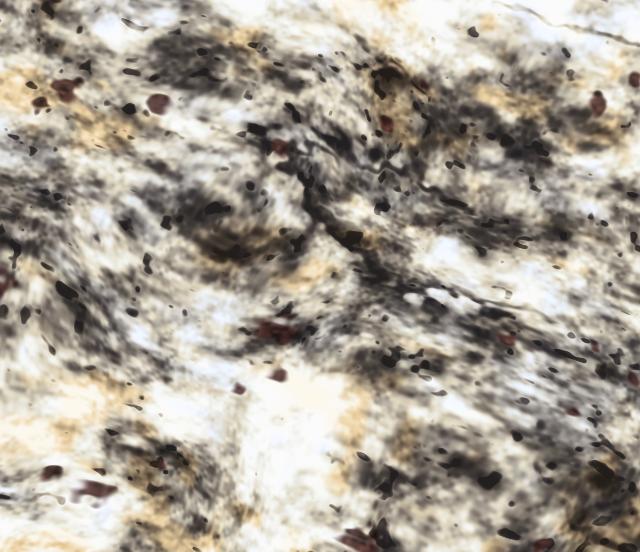
This texture is drawn by a Shadertoy shader. Its source:

```glsl
// Polished granite: cream and white lobes, grey-brown bands, black flecks and thin veins.
// Layers of stretched noise in a gently warped, tilted flow space are summed, equalised to
// a 0..1 tone and sent through a mineral colour ramp; stains and garnets go on top.

const float FLOW_ANGLE = -0.34;     // tilt of the bands, radians
const float WARP_BROAD = 0.019;     // large swirls, in canvas heights
const float WARP_FINE = 0.0035;     // small ripples
const float TONE_GAIN = 0.92;
const float TONE_BIAS = 0.08;
const float FLECK_DEPTH = 1.6;
const float VEIN_DEPTH = 1.5;
const float STAIN_STRENGTH = 0.6;

const vec3 BLACK = vec3(0.13, 0.12, 0.12);
const vec3 CHARCOAL = vec3(0.24, 0.22, 0.21);
const vec3 UMBER = vec3(0.43, 0.40, 0.37);
const vec3 TAUPE = vec3(0.59, 0.55, 0.50);
const vec3 STONE = vec3(0.71, 0.69, 0.64);
const vec3 CREAM = vec3(0.86, 0.82, 0.73);
const vec3 WHITE = vec3(0.93, 0.93, 0.90);
const vec3 QUARTZ = vec3(0.98, 0.985, 0.98);
const vec3 GARNET = vec3(0.25, 0.14, 0.13);
const vec3 OCHRE_TINT = vec3(1.06, 0.92, 0.70);
const vec3 COOL_TINT = vec3(0.97, 0.99, 1.05);

float hash(vec2 p) {
    return fract(sin(dot(p, vec2(127.1, 311.7))) * 43758.5453);
}

// Value noise scaled to zero mean and about unit deviation
float noise(vec2 p) {
    vec2 i = floor(p), f = fract(p);
    f = f * f * (3.0 - 2.0 * f);
    float low = mix(hash(i), hash(i + vec2(1, 0)), f.x);
    float high = mix(hash(i + vec2(0, 1)), hash(i + vec2(1, 1)), f.x);
    return (mix(low, high, f.y) - 0.5) / 0.2145;
}

// Rounded grains, at most one per cell; returns coverage
float grains(vec2 p, float share, float radius) {
    vec2 cell = floor(p);
    float cover = 0.0;
    for (int y = -1; y <= 1; y++)
    for (int x = -1; x <= 1; x++) {
        vec2 c = cell + vec2(x, y);
        vec2 centre = c + vec2(hash(c + 3.1), hash(c + 7.7));
        float size = radius * mix(0.5, 1.0, hash(c + 11.3));
        float present = step(hash(c + 19.9), share);
        float d = length(p - centre) - size;
        cover = max(cover, present * (1.0 - smoothstep(-0.05, 0.05, d)));
    }
    return cover;
}

// Ramp stops sit at the middle of each mineral's share of the area
vec3 mineralRamp(float t) {
    vec3 c = mix(BLACK, CHARCOAL, smoothstep(0.0, 0.055, t));
    c = mix(c, UMBER, clamp((t - 0.055) / 0.125, 0.0, 1.0));
    c = mix(c, TAUPE, clamp((t - 0.18) / 0.15, 0.0, 1.0));
    c = mix(c, STONE, clamp((t - 0.33) / 0.17, 0.0, 1.0));
    c = mix(c, CREAM, clamp((t - 0.50) / 0.18, 0.0, 1.0));
    c = mix(c, WHITE, clamp((t - 0.68) / 0.18, 0.0, 1.0));
    return mix(c, QUARTZ, smoothstep(0.84, 0.97, t));
}

void mainImage(out vec4 fragColor, in vec2 fragCoord) {
    vec2 p = fragCoord / iResolution.y;

    // Flow space: x runs along the bands, y across; swirls grow toward the bottom
    float ca = cos(FLOW_ANGLE), sa = sin(FLOW_ANGLE);
    vec2 q = vec2(ca * p.x + sa * p.y, ca * p.y - sa * p.x) + 5.0;
    float swirl = WARP_BROAD * mix(1.5, 0.75, p.y);
    q += swirl * vec2(noise(q * 2.7), noise(q * 2.7 + 17.0));
    q += WARP_FINE * vec2(noise(q * 13.0 + 31.0), noise(q * 13.0 + 47.0));

    // Base tone: broad lobes down to fine grain, calmer inside the pale lobes
    float broad = noise(q * vec2(4.2, 9.0) + 2.0);
    float medium = noise(q * vec2(10.0, 20.0) + 61.0);
    float small = noise(q * vec2(24.0, 39.0) + 13.0);
    float fine = noise(q * vec2(52.0, 72.0) + 29.0);
    float grain = noise(q * vec2(115.0, 135.0) + 83.0);
    float lobe = smoothstep(0.45, 0.85, broad + 0.2 * medium + 0.08 * small);
    float detail = 0.75 * small + 0.55 * fine + 0.35 * grain;
    float z = (0.85 * broad + 0.85 * medium + detail * mix(1.0, 0.75, lobe)) / 1.56;
    z = z * TONE_GAIN + TONE_BIAS + 0.2 * lobe;

    // Ragged black flecks gather in the darker bands
    float speck = noise(q * vec2(30.0, 46.0) + 91.0) + 0.6 * noise(q * vec2(75.0, 95.0) + 37.0);
    speck = (speck + 0.25 * grain) / 1.19;
    float fleck = smoothstep(1.35, 2.1, speck - 0.4 * z);

    // Thin broken veins along the flow
    float ridge = abs(noise(q * vec2(1.8, 6.0) + 71.0) + 0.07 * small + 0.05 * fine);
    float broken = smoothstep(0.0, 0.8, noise(q * vec2(3.0, 5.0) + 53.0) + 0.35 * small);
    float vein = (1.0 - smoothstep(0.02, 0.15, ridge)) * broken;
    z -= FLECK_DEPTH * fleck + VEIN_DEPTH * vein;

    // Equalise the bell-shaped sum so every mineral gets its share
    float tone = 1.0 / (1.0 + exp(-1.702 * z));
    vec3 color = mineralRamp(tone);

    // Ochre stains in the midtones, cool patches elsewhere
    float stainField = noise(q * vec2(5.5, 9.0) + 23.0) + 0.8 * noise(q * vec2(21.0, 28.0) + 41.0);
    float stain = smoothstep(0.5, 2.2, stainField) * (1.0 - 0.7 * smoothstep(0.8, 0.95, tone));
    float cool = smoothstep(0.4, 2.0, -stainField);
    color *= mix(vec3(1.0), OCHRE_TINT, STAIN_STRENGTH * stain);
    color *= mix(vec3(1.0), COOL_TINT, cool);

    // Garnets: small round grains and larger ragged patches
    vec2 ragged = 0.04 * vec2(small, fine);
    float garnet = grains(q * vec2(9.0, 10.0) + ragged, 0.15, 0.16);
    garnet = max(garnet, grains(q * vec2(4.0, 6.5) + 1.2 * ragged + 9.0, 0.12, 0.19));
    color = mix(color, GARNET * (1.0 + 0.2 * fine + 0.15 * grain), 0.85 * garnet);

    fragColor = vec4(clamp(color, 0.0, 1.0), 1.0);
}
```
